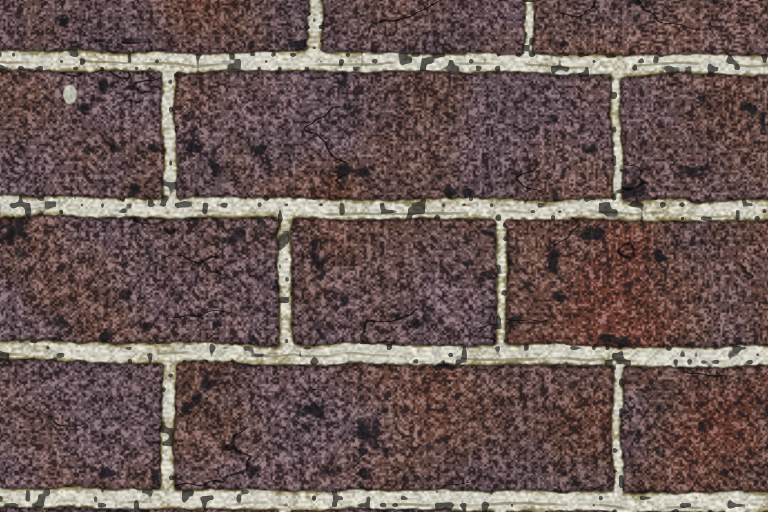
A WebGL 2 fragment shader for this texture:

```glsl
#version 300 es
precision highp float;
// Weathered brick wall: long and short bricks alternating, set in pale sandy mortar.

uniform vec2 u_resolution;
out vec4 fragColor;

// Lengths are in canvas heights.
#define COURSE 0.2847        // height of one course with its joint
#define FIRST_BED 0.023      // centre of the lowest bed joint
#define PERIOD 1.293         // one long brick plus one short one
#define LONG_HALF 0.438
#define SHORT_HALF 0.210
#define AXIS 0.768           // centre line of the middle bricks
#define BED_HALF 0.0195      // half width of horizontal joints
#define CORNER 0.007
#define GRAIN 230.0          // sand grains per canvas height
#define CHIP vec2(0.136, 0.815)

const vec3 PURPLE = vec3(0.37, 0.30, 0.33);
const vec3 BROWN = vec3(0.39, 0.28, 0.24);
const vec3 RUST = vec3(0.40, 0.20, 0.15);
const vec3 DARK = vec3(0.19, 0.14, 0.145);
const vec3 LIGHT = vec3(0.58, 0.49, 0.49);
const vec3 SOOT = vec3(0.09, 0.09, 0.11);
const vec3 PALE = vec3(0.83, 0.82, 0.77);
const vec3 OLIVE = vec3(0.58, 0.53, 0.36);

float hash(vec2 p) {
  return fract(sin(dot(p, vec2(127.1, 311.7))) * 43758.5453);
}

float noise(vec2 p) {
  vec2 i = floor(p), f = fract(p);
  f = f * f * (3.0 - 2.0 * f);
  return mix(mix(hash(i), hash(i + vec2(1, 0)), f.x),
             mix(hash(i + vec2(0, 1)), hash(i + vec2(1, 1)), f.x), f.y);
}

float fbm(vec2 p) {
  float sum = 0.0, amp = 0.5;
  for (int i = 0; i < 4; i++) {
    sum += amp * noise(p);
    p = p * 2.03 + 17.3;
    amp *= 0.5;
  }
  return sum / 0.9375;
}

float sand(vec2 p) {
  return 0.6 * noise(p * GRAIN) + 0.4 * noise(p * GRAIN * 0.53 + 41.0);
}

// Returns depth inside the brick (negative in mortar), height across the bed, and brick id.
vec4 wall(vec2 p) {
  float y = (p.y + 0.006 * (p.x - 0.75) - FIRST_BED) / COURSE;
  float row = floor(y);
  float bed = (y - floor(y + 0.5)) * COURSE;
  // The top course is laid a little to the right.
  float q = p.x - AXIS - 0.055 * step(2.5, row);
  float cell = floor(q / PERIOD + 0.5);
  q -= cell * PERIOD;
  float side = abs(q) - mix(LONG_HALF, SHORT_HALF, mod(row, 2.0));
  float brick = 2.0 * cell + (side > 0.0 ? sign(q) : 0.0);
  float jointHalf = q < 0.0 ? 0.0135 : 0.0095;
  vec2 e = vec2(abs(side) - jointHalf, abs(bed) - BED_HALF);
  float depth = max(min(e.x, e.y) - CORNER, 0.0) + CORNER - length(max(CORNER - e, 0.0));
  return vec4(depth, bed / BED_HALF, brick, row);
}

vec3 brickColour(vec2 p, vec2 id, float depth) {
  float tone = hash(id + 3.7);
  float patches = fbm(p * 5.0 + id * 7.0);
  float warmth = 0.35 * tone + 0.2 * clamp(id.x, 0.0, 1.0) + 1.3 * (patches - 0.4);
  vec3 body = mix(PURPLE, BROWN, smoothstep(0.05, 0.55, warmth));
  body = mix(body, RUST, 0.8 * smoothstep(0.45, 0.95, warmth));

  // Sand-faced surface, dark pits between bright grains
  float g = sand(p);
  vec3 col = mix(DARK, body, smoothstep(0.24, 0.50, g));
  col = mix(col, mix(LIGHT, body * 1.4, 0.35), smoothstep(0.52, 0.78, g));
  col *= 0.86 + 0.30 * fbm(p * vec2(9.0, 14.0) + 5.0);

  // Soot spots
  float spots = smoothstep(0.69, 0.80, fbm(p * 24.0 + id * 3.0));
  col = mix(col, SOOT, 0.8 * spots);

  // Broken cracks along noise contours
  float contour = abs(fbm(p * vec2(5.0, 9.0) + id * 11.0) - 0.5);
  float crack = 1.0 - smoothstep(0.003, 0.014, contour);
  col *= 1.0 - 0.6 * crack * smoothstep(0.50, 0.66, noise(p * 8.0 + 23.0));

  // Worn, shaded rim
  return col * mix(0.62, 1.0, smoothstep(0.0, 0.008, depth));
}

vec3 mortarColour(vec2 p, float across, float depth) {
  float g = sand(p * 0.9 + 9.0);
  float stain = fbm(p * vec2(16.0, 40.0) + 31.0);
  float rim = 1.0 - smoothstep(0.0, 0.009, -depth);
  float olive = smoothstep(0.38, 0.85, stain * 0.75 + rim * 0.35 + 0.3 * (0.5 - g));
  vec3 col = mix(PALE, OLIVE, olive) * (0.80 + 0.40 * g);

  // Wandering groove left by the pointing tool
  float line = abs(across + 0.25 - 0.7 * (noise(p * 7.0) - 0.5));
  float groove = (1.0 - smoothstep(0.05, 0.20, line)) * smoothstep(0.35, 0.6, noise(p * 15.0));
  col = mix(col, OLIVE * 0.75, 0.55 * groove);

  // Small pits, and shadow against the bricks
  col *= 1.0 - 0.6 * smoothstep(0.72, 0.82, noise(p * 75.0 + 6.0));
  return col * mix(0.55, 1.0, smoothstep(0.0, 0.004, -depth));
}

void main() {
  vec2 p = gl_FragCoord.xy / u_resolution.y;
  float pixel = 1.0 / u_resolution.y;
  vec2 rough = vec2(fbm(p * 13.0), fbm(p * 13.0 + 57.0)) - 0.5;
  vec4 w = wall(p + 0.016 * rough);
  float depth = w.x + 0.004 * (noise(p * 85.0) - 0.5);

  vec3 col = mix(mortarColour(p, w.y, depth), brickColour(p, w.zw, depth),
                 smoothstep(-pixel, pixel, depth));

  // One pale chip in the brick face
  float chip = length((p - CHIP) * vec2(1.0, 0.75)) - 0.012 - 0.010 * rough.x;
  col = mix(col, PALE * (0.75 + 0.3 * sand(p)), 1.0 - smoothstep(-pixel, pixel, chip));
  fragColor = vec4(col, 1.0);
}
```
